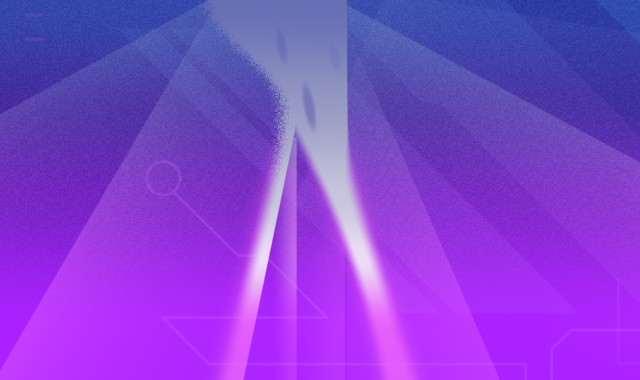
Reproduce this background procedurally as a Shadertoy shader.

```glsl
float hash(vec2 p) {
    return fract(sin(dot(p, vec2(12.9898, 78.233))) * 43758.5453);
}

// Signed distance to the line a-b, positive below a line running rightwards
float side(vec2 p, vec2 a, vec2 b) {
    vec2 e = normalize(b - a), w = p - a;
    return e.x * w.y - e.y * w.x;
}

float segment(vec2 p, vec2 a, vec2 b) {
    vec2 w = p - a, e = b - a;
    return length(w - e * clamp(dot(w, e) / dot(e, e), 0.0, 1.0));
}

float aa() { return 4.56 / iResolution.y; }

float inside(float d) { return smoothstep(-aa(), aa(), d); }

float stroke(float d) { return 1.0 - smoothstep(0.008, 0.012 + aa(), d); }

float strip(float x, float lo, float hi) { return inside(x - lo) * inside(hi - x); }

vec3 backdrop(float y) {
    vec3 c = mix(vec3(0.18, 0.25, 0.66), vec3(0.24, 0.13, 0.60), smoothstep(0.0, 1.4, y));
    c = mix(c, vec3(0.38, 0.09, 0.71), smoothstep(1.2, 2.4, y));
    return mix(c, vec3(0.63, 0.09, 1.0), smoothstep(2.0, 4.0, y));
}

vec3 lightColor(float y) {
    vec3 c = mix(vec3(0.41, 0.44, 0.71), vec3(0.61, 0.63, 0.77), smoothstep(0.0, 1.5, y));
    c = mix(c, vec3(0.79, 0.80, 0.87), smoothstep(1.2, 2.5, y));
    c = mix(c, vec3(0.93, 0.89, 0.96), smoothstep(2.4, 3.1, y));
    return mix(c, vec3(0.94, 0.43, 0.99), smoothstep(3.1, 4.0, y));
}

// Wide translucent beams fanning out from the top
vec3 addBeams(vec3 c, vec2 p) {
    vec3 tint = mix(vec3(0.48, 0.55, 0.77), vec3(0.93, 0.45, 1.0), smoothstep(0.3, 3.6, p.y));
    float left = side(p, vec2(0.0, 4.45), vec2(2.55, 0.1));
    float right = side(p, vec2(4.15, 0.3), vec2(6.0, 4.56));
    float farLeft = side(p, vec2(0.0, 1.37), vec2(2.5, 0.0));
    float farRight = side(p, vec2(4.2, 0.08), vec2(7.68, 1.95));
    float top = side(p, vec2(5.2, 0.0), vec2(7.68, 0.4));
    float cross = side(p, vec2(3.26, 3.04), vec2(4.6, 0.0));
    float inLeft = inside(left) * inside(4.16 - p.x);
    float inRight = inside(right) * inside(p.x - 4.16);
    c = mix(c, tint, 0.38 * inLeft * exp(-0.75 * max(left, 0.0)));
    c = mix(c, tint, 0.32 * inRight * exp(-0.5 * max(right, 0.0)));
    c = mix(c, tint, 0.30 * inside(farLeft) * (1.0 - inside(left)) * exp(-1.3 * max(farLeft, 0.0)));
    c = mix(c, tint, 0.36 * inside(farRight) * (1.0 - inside(right)) * inside(p.x - 4.16)
        * exp(-0.9 * max(farRight, 0.0)));
    c = mix(c, tint, 0.10 * inside(top));
    return mix(c, tint, 0.14 * inside(cross) * inside(p.x - 3.56) * exp(-2.0 * max(cross, 0.0)));
}

// Slanted glass panels
vec3 addPanels(vec3 c, vec2 p) {
    float u = p.x - p.y;
    vec3 tint = mix(vec3(0.32, 0.46, 0.80), vec3(0.72, 0.35, 1.0), smoothstep(0.3, 3.0, p.y));
    float panel = strip(u, 1.07, 3.19) * strip(p.y, 0.34, 3.76);
    panel *= 1.0 - 0.9 * strip(u, 1.52, 1.70);
    c = mix(c, tint, 0.17 * panel);
    float notch = 3.84 + 0.2 * smoothstep(1.2, 1.28, p.y);
    c = mix(c, tint, 0.13 * strip(u, notch, 6.05) * inside(p.x - 4.16));
    c = mix(c, vec3(0.16, 0.20, 0.62), 0.30 * strip(u, 6.05, 7.15));
    return mix(c, vec3(0.20, 0.42, 0.75), 0.30 * inside(u - 7.15));
}

// Thin circuit traces
float traces(vec2 p) {
    vec2 path[8] = vec2[8](vec2(2.10, 2.32), vec2(2.86, 3.07), vec2(3.18, 3.07), vec2(3.92, 3.81),
        vec2(1.95, 3.81), vec2(2.51, 4.37), vec2(6.31, 4.37), vec2(6.31, 4.6));
    vec2 corner[4] = vec2[4](vec2(6.62, 4.6), vec2(6.62, 4.19), vec2(6.86, 3.96), vec2(7.8, 3.96));
    float d = abs(length(p - vec2(1.96, 2.14)) - 0.2);
    for (int i = 0; i < 7; i++) d = min(d, segment(p, path[i], path[i + 1]));
    for (int i = 0; i < 3; i++) d = min(d, segment(p, corner[i], corner[i + 1]));
    float faint = min(segment(p, vec2(7.42, 3.35), vec2(7.42, 4.36)),
        segment(p, vec2(7.42, 4.36), vec2(7.8, 4.36)));
    for (float y = 0.18; y < 0.6; y += 0.29) faint = min(faint, segment(p, vec2(0.32, y), vec2(0.5, y)));
    return stroke(d) + 0.6 * stroke(faint);
}

float hollow(vec2 p, vec2 center, vec2 radius) {
    vec2 q = p - center;
    q.x -= 0.18 * q.y;
    return 1.0 - smoothstep(0.4, 1.1, length(q / radius));
}

// Bright trunk that splits into two glowing legs
vec3 addTrunk(vec3 c, vec2 p, float grain) {
    float x = p.x, y = p.y, d = y - 1.75, s = y - 2.1, t = y - 1.65;
    float outerL = mix(2.5, 3.4, smoothstep(0.0, 1.3, y)) - 0.125 * (d + sqrt(d * d + 0.05));
    float innerL = 3.49 - 0.208 * (y - 1.82);
    float innerR = 3.57 + 0.53 * t - 0.06 * t * t;
    float outerR = 4.16 + 0.165 * (s + sqrt(s * s + 0.1));
    float low = smoothstep(1.4, 2.4, y), fade = 1.0 - 0.45 * smoothstep(3.1, 4.4, y);
    float xs = x + 0.1 * (grain - 0.5) * (1.0 - low);
    float rim = smoothstep(-0.13, 0.09, xs - outerL), cut = inside(innerL - x);
    float soft = mix(0.01, 0.11, low);
    float legR = smoothstep(-0.07, 0.09, x - innerR) * smoothstep(-soft, soft, outerR - x) * rim;
    float glowL = smoothstep(-0.3, 0.1, x - outerL) * cut;
    float glowR = smoothstep(-0.22, 0.15, x - innerR) * smoothstep(-0.25, 0.15, outerR - x);
    c = mix(c, vec3(0.90, 0.36, 0.96), 0.55 * low * max(glowL, glowR));

    // Pale folds ending at upright edges
    float fold = inside(x - innerL) * inside(3.56 - x) * smoothstep(-0.32, 0.02, x - 3.56);
    c = mix(c, mix(lightColor(y), vec3(0.9, 0.4, 1.0), 0.6 * low), 0.6 * fold * fade * inside(t));
    float veil = inside(4.14 - x) * smoothstep(3.5, 4.14, x) * smoothstep(2.5, 3.1, y);
    c = mix(c, vec3(0.88, 0.40, 1.0), 0.28 * veil);

    float body = max(rim * cut, legR) * fade;
    float holes = hollow(p, vec2(3.38, 0.55), vec2(0.07, 0.25))
        + hollow(p, vec2(3.71, 1.28), vec2(0.08, 0.34)) + 0.4 * hollow(p, vec2(4.02, 0.7), vec2(0.08, 0.2));
    vec3 light = mix(lightColor(y), vec3(0.39, 0.40, 0.70), 0.6 * holes);
    return mix(c, light, 0.96 * body);
}

void mainImage(out vec4 fragColor, in vec2 fragCoord) {
    // Height spans 4.56 units, y runs downwards
    vec2 p = vec2(fragCoord.x, iResolution.y - fragCoord.y) * 4.56 / iResolution.y;
    float grain = hash(floor(p * 66.0));
    vec3 c = addBeams(addPanels(backdrop(p.y), p), p);
    c = mix(c, vec3(0.78, 0.40, 1.0), 0.28 * traces(p));
    c += 0.05 * (grain - 0.5) * (1.0 - smoothstep(2.0, 4.2, p.y));
    fragColor = vec4(addTrunk(c, p, grain), 1.0);
}
```
